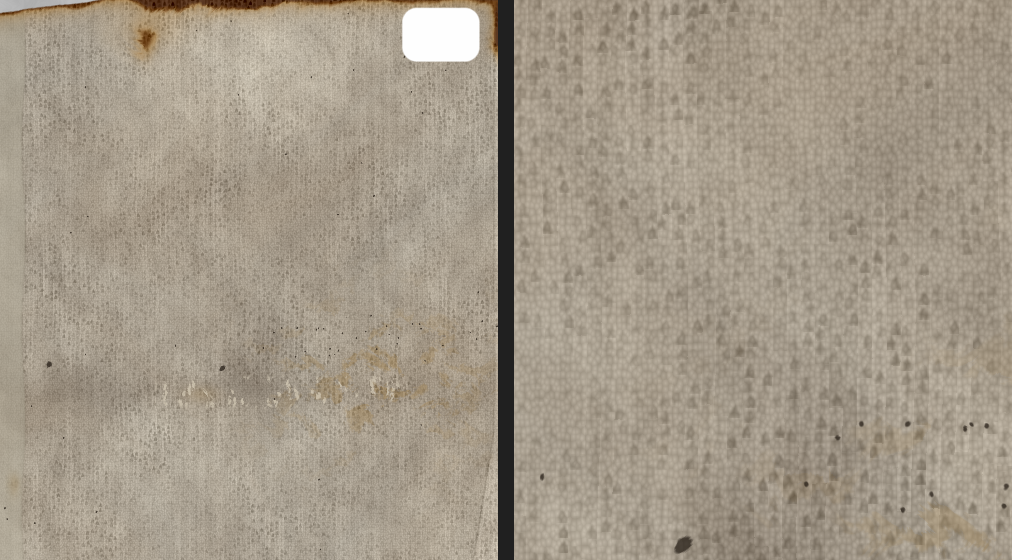
Left: the whole. Right: its middle third, enlarged.
A Shadertoy shader for this texture:

```glsl
// Aged, stained woven cloth: broken tufts and threads over soft blotches, with
// a scorched top edge, ochre stains, ivory flakes, black specks and a blank label.
// Blotches are layered warped sines; grains, stains and specks are cellular noise.

vec2 hash2(vec2 p) {
    vec3 q = fract(p.xyx * vec3(0.1031, 0.1030, 0.0973));
    q += dot(q, q.yzx + 33.33);
    return fract((q.xx + q.yz) * q.zy);
}

// Distance to the nearest scattered point, and its random id
vec2 cells(vec2 p) {
    vec2 best = vec2(9.0, 0.0);
    for (int k = 0; k < 9; k++) {
        vec2 cell = floor(p) + vec2(k % 3 - 1, k / 3 - 1);
        vec2 rnd = hash2(cell + 70.0);
        float d = length(cell + 0.15 + 0.7 * rnd - p);
        if (d < best.x) best = vec2(d, fract(rnd.x * 17.0 + rnd.y * 31.0));
    }
    return best;
}

// Layered warped sines, roughly -1..1
float clouds(vec2 p) {
    float sum = 0.0, amp = 0.55;
    for (int i = 0; i < 6; i++) {
        p += 0.6 * sin(p.yx * 1.3 + float(i) * 1.9);
        sum += amp * sin(p.x + 0.7) * cos(p.y);
        p = mat2(0.8, 0.6, -0.6, 0.8) * p * 1.85 + 3.1;
        amp *= 0.62;
    }
    return sum;
}

// Soft elliptical spot
float spot(vec2 p, float x, float y, float rx, float ry) {
    vec2 d = (p - vec2(x, y)) / vec2(rx, ry);
    return exp(-dot(d, d));
}

float roundBox(vec2 p, vec2 halfSize, float radius) {
    vec2 d = abs(p) - halfSize + radius;
    return length(max(d, 0.0)) + min(max(d.x, d.y), 0.0) - radius;
}

// Dark staggered tufts of uneven strength between pale, broken threads
float weave(vec2 p) {
    vec2 q = p * vec2(118.0, 112.0);
    float column = floor(q.x);
    q.y += 0.5 * mod(column, 2.0) + 0.3 * hash2(vec2(column, 3.0)).x;
    vec2 rnd = hash2(floor(q)), f = fract(q) - 0.5 + 0.45 * (rnd - 0.5);
    float tuft = smoothstep(0.5, 0.15, length(vec2(f.x, 0.8 * f.y + 0.6 * abs(f.x) - 0.1)));
    float ridge = 0.5 - 0.5 * cos(6.2832 * q.x);
    float piece = hash2(vec2(column, floor(p.y * 14.0 + 0.37 * column))).x;
    return 0.03 - tuft * 0.13 * rnd.y + (1.0 - ridge * ridge) * (0.07 * piece - 0.035);
}

void mainImage(out vec4 fragColor, in vec2 fragCoord) {
    vec2 p = fragCoord / iResolution.y;
    float px = 1.0 / iResolution.y, width = iResolution.x * px;
    float right = width - p.x, top = 1.0 - p.y;
    float broad = clouds(p * vec2(9.0, 10.0));
    float fine = clouds(p * 42.0 + 5.0);
    vec2 ragged = vec2(fine, clouds(p * 80.0));

    // Broad light and shade
    float tone = 0.52 + 0.24 * broad + 0.17 * fine;
    tone += 0.42 * spot(p, 0.43, 0.88, 0.22, 0.12);
    tone += 0.30 * spot(p, 0.36, 0.17, 0.16, 0.12);
    tone -= 0.48 * spot(p, 0.46, 0.36, 0.07, 0.11);
    tone -= 0.35 * spot(p, 0.40, 0.30, 0.50, 0.035);
    tone -= 0.28 * spot(p, 0.64, 0.62, 0.12, 0.16);
    tone -= 0.24 * spot(p, 0.13, 0.62, 0.10, 0.14);
    vec3 col = mix(vec3(0.56, 0.515, 0.455), vec3(0.735, 0.70, 0.635), clamp(tone, -0.2, 1.25));
    col += vec3(-0.01, 0.0, 0.01) * clouds(p * 6.0 + 8.0);

    // Threads, uneven vertical stripes and crisp grain
    float fold = p.x - 0.042 + 0.003 * sin(p.y * 19.0);
    float strip = smoothstep(0.002, -0.002, fold);
    float patchy = clamp(0.75 + 0.6 * clouds(p * 17.0 + 2.0), 0.3, 1.2);
    float thread = weave(p + 0.0015 * sin(p.yx * 23.0) + 0.0006 * fine);
    col += thread * patchy * (1.0 - 0.65 * strip);
    col += 0.014 * sin(p.x * 190.0 + 3.0 * sin(p.x * 37.0)) * (0.5 + 0.5 * sin(p.x * 21.0 + broad));
    col += 0.13 * (0.46 - cells(p * vec2(330.0, 240.0)).x);

    // Folded left strip and slanted right seam
    col = mix(col, vec3(0.68, 0.655, 0.585) + 0.06 * broad, 0.5 * strip);
    col -= 0.03 * smoothstep(0.003, 0.0, abs(fold));
    float seam = right - 0.007 - 0.16 * max(0.23 - p.y, 0.0);
    col += 0.05 * smoothstep(px, -px, seam) - 0.08 * smoothstep(0.003, 0.0, abs(seam));

    // Ochre stains, mostly level smears at the lower right
    vec2 smear = cells(p * vec2(17.0, 36.0) + 0.7 * ragged);
    float ochre = smoothstep(0.5, 0.15, smear.x + 0.25 * fine) * step(0.58, smear.y);
    ochre *= spot(p, 0.68, 0.32, 0.19, 0.13);
    ochre += 0.5 * spot(p, 0.36, 0.296, 0.03, 0.014);
    ochre += 0.6 * spot(p + 0.006 * fine, 0.025, 0.135, 0.01, 0.02);
    col = mix(col, vec3(0.61, 0.50, 0.32) + thread, 0.55 * min(ochre, 1.0));

    // Ivory flakes along the dark band
    vec2 flake = cells(p * vec2(105.0, 38.0) + 0.7 * ragged);
    float band = smoothstep(0.035, 0.02, abs(p.y - 0.3)) * smoothstep(0.24, 0.2, abs(p.x - 0.5));
    float ivory = smoothstep(0.42, 0.15, flake.x) * step(0.62, flake.y) * band;
    col = mix(col, vec3(0.83, 0.79, 0.71), 0.75 * ivory);

    // Small black specks, denser along a level trail
    vec2 speck = cells(p * vec2(120.0, 100.0) + 0.35 * fine);
    float density = 0.002 + 0.11 * spot(p, 0.66, 0.40, 0.22, 0.03);
    float dirt = smoothstep(0.24, 0.08, speck.x) * step(1.0 - density, speck.y);
    float clump = min(length(p - vec2(0.087, 0.348)), length(p - vec2(0.397, 0.342)));
    dirt = max(dirt, smoothstep(0.005, 0.002, clump + 0.004 * ragged.y));
    col = mix(col, vec3(0.15, 0.12, 0.09), 0.75 * dirt);

    // Rust and char creeping in from the top and right edges
    float edge = max(0.025 - 0.13 * p.x, 0.0) + 0.002 * fine;
    float depth = 0.012 * smoothstep(0.22, 0.28, p.x) * smoothstep(0.62, 0.36, p.x) + 0.001;
    float inTop = top - edge - depth * (1.0 + 0.6 * fine) - 0.003 * broad;
    float side = smoothstep(0.87, 0.92, p.y);
    float inSide = right - 0.005 * side + 0.005 * fine;
    float rust = exp(-max(inTop, 0.0) / 0.012) + side * exp(-max(inSide, 0.0) / 0.007);
    rust += 0.95 * spot(p + 0.012 * fine, 0.256, 0.922, 0.016, 0.028);
    rust += 0.35 * spot(p + 0.01 * fine, 0.27, 0.95, 0.06, 0.035);
    col = mix(col, vec3(0.66, 0.51, 0.30) + thread, min(rust, 0.85));
    col = mix(col, vec3(0.40, 0.23, 0.07) + thread, smoothstep(0.6, 1.1, rust + 0.2 * fine));
    float charred = smoothstep(0.002, -0.005, min(inTop, inSide + 1.0 - side));
    col = mix(col, vec3(0.27, 0.14, 0.07) + 1.5 * thread, 0.8 * charred);
    col = mix(col, vec3(0.71) + 0.05 * fine, smoothstep(px, -px, top - edge + 0.002));

    // Blank white label
    float label = roundBox(p - vec2(width - 0.102, 0.938), vec2(0.069, 0.048), 0.026);
    col = mix(col, vec3(0.995), smoothstep(px, -px, label));
    fragColor = vec4(clamp(col, 0.0, 1.0), 1.0);
}
```
